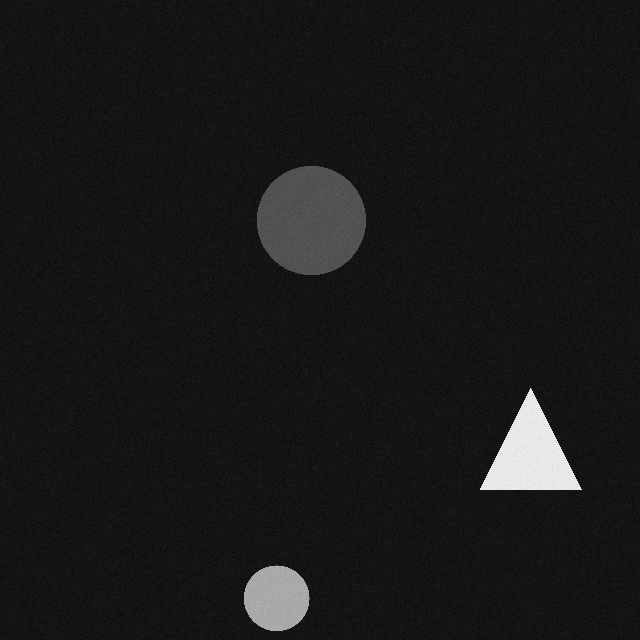
This background is drawn by a WebGL 1 fragment shader. Its source:

```glsl
precision highp float;
// Two flat grey discs and a pale triangle on a near-black ground.
// Shapes are signed distances with crisp, narrow soft edges; turned layers
// of gradient noise lay a fine, faintly tinted film grain over everything.

#define GROUND_COLOR vec3(0.077)
#define LARGE_DISC_COLOR vec3(0.322, 0.322, 0.318)
#define SMALL_DISC_COLOR vec3(0.663)
#define TRIANGLE_COLOR vec3(0.91)
#define LARGE_DISC vec3(0.4866, 0.6554, 0.0853)   // centre, radius
#define SMALL_DISC vec3(0.4323, 0.0651, 0.0513)   // centre, radius
#define TRIANGLE_APEX vec2(0.8294, 0.3946)
#define TRIANGLE_SIZE vec2(0.0801, 0.1602)        // half base, height
#define EDGE_WIDTH 0.15                           // in pixels
#define GRAIN_SCALE 1171.0
#define GRAIN_STRENGTH 0.064
#define GRAIN_TINT 0.35

uniform vec2 u_resolution;

// Pseudo-random unit vector for a lattice cell
vec2 randomGradient(vec2 cell) {
  vec3 h = fract(cell.xyx * vec3(0.1031, 0.1030, 0.0973));
  h += dot(h, h.yzx + 33.33);
  float angle = 6.28319 * fract((h.x + h.y) * h.z);
  return vec2(cos(angle), sin(angle));
}

float gradientNoise(vec2 p) {
  vec2 cell = floor(p);
  vec2 f = p - cell;
  vec2 blend = f * f * f * (f * (f * 6.0 - 15.0) + 10.0);
  vec2 e = vec2(1.0, 0.0);
  float a = dot(randomGradient(cell), f);
  float b = dot(randomGradient(cell + e.xy), f - e.xy);
  float c = dot(randomGradient(cell + e.yx), f - e.yx);
  float d = dot(randomGradient(cell + e.xx), f - e.xx);
  return mix(mix(a, b, blend.x), mix(c, d, blend.x), blend.y);
}

// Grey grain with a little independent grain in each channel; the lattice
// is turned off the pixel axes, so no weave shows
vec3 filmGrain(vec2 p) {
  const mat2 turn = mat2(0.8, 0.6, -0.6, 0.8);
  vec2 q = turn * p * GRAIN_SCALE;
  vec3 tint = vec3(gradientNoise(q + 211.3),
                   gradientNoise(q + 457.7),
                   gradientNoise(q + 823.1));
  return gradientNoise(q) + GRAIN_TINT * tint;
}

float discDistance(vec2 p, vec3 disc) {
  return length(p - disc.xy) - disc.z;
}

// Upright isosceles triangle, bounded by its base and two mirrored sides
float triangleDistance(vec2 p, vec2 apex, vec2 size) {
  vec2 q = vec2(abs(p.x - apex.x), p.y - apex.y);
  vec2 sideNormal = normalize(size.yx);
  return max(dot(q, sideNormal), -q.y - size.y);
}

// Coverage of a shape from its distance, soft over the edge width
float coverage(float distance, float pixel) {
  return clamp(0.5 - distance / (EDGE_WIDTH * pixel), 0.0, 1.0);
}

void main() {
  float pixel = 1.0 / min(u_resolution.x, u_resolution.y);
  vec2 p = (gl_FragCoord.xy - 0.5 * u_resolution) * pixel + 0.5;

  // Flat shapes
  vec3 color = GROUND_COLOR;
  color = mix(color, LARGE_DISC_COLOR, coverage(discDistance(p, LARGE_DISC), pixel));
  color = mix(color, SMALL_DISC_COLOR, coverage(discDistance(p, SMALL_DISC), pixel));
  float triangle = triangleDistance(p, TRIANGLE_APEX, TRIANGLE_SIZE);
  color = mix(color, TRIANGLE_COLOR, coverage(triangle, pixel));

  // Film grain
  color += GRAIN_STRENGTH * filmGrain(p);

  gl_FragColor = vec4(color, 1.0);
}
```
